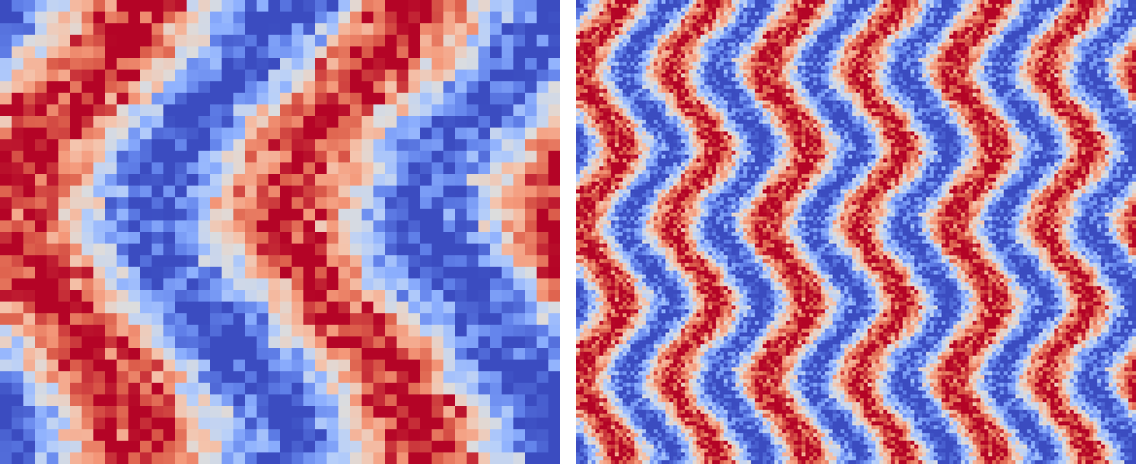
Left: one tile. Right: repeated 3 by 3.
Write a WebGL 1 fragment shader that draws this texture.

```glsl
precision highp float;

uniform vec2 u_resolution;

const float TAU = 6.2831853;
const vec2 GRID = vec2(48.0, 40.0);

vec3 hash3(vec2 p) {
  vec3 q = fract(p.xyx * vec3(0.1031, 0.1030, 0.0973));
  q += dot(q, q.yxz + 33.33);
  return fract((q.xxy + q.yzz) * q.zyx);
}

// Value noise that wraps after the given whole number of periods
float wrapNoise(vec2 uv, vec2 periods) {
  vec2 p = uv * periods;
  vec2 i = floor(p);
  vec2 f = fract(p);
  f = f * f * (3.0 - 2.0 * f);
  vec2 a = mod(i, periods) + 71.0;
  vec2 b = mod(i + 1.0, periods) + 71.0;
  return mix(mix(hash3(a).x, hash3(vec2(b.x, a.y)).x, f.x),
             mix(hash3(vec2(a.x, b.y)).x, hash3(b).x, f.x), f.y);
}

// Diverging ramp: blue, pale grey, red
vec3 coolWarm(float t) {
  float s = clamp(t, 0.0, 1.0) * 8.0;
  vec3 c = vec3(0.230, 0.299, 0.754);
  c = mix(c, vec3(0.384, 0.510, 0.918), clamp(s, 0.0, 1.0));
  c = mix(c, vec3(0.554, 0.690, 0.996), clamp(s - 1.0, 0.0, 1.0));
  c = mix(c, vec3(0.722, 0.814, 0.976), clamp(s - 2.0, 0.0, 1.0));
  c = mix(c, vec3(0.866, 0.866, 0.866), clamp(s - 3.0, 0.0, 1.0));
  c = mix(c, vec3(0.957, 0.770, 0.678), clamp(s - 4.0, 0.0, 1.0));
  c = mix(c, vec3(0.957, 0.598, 0.477), clamp(s - 5.0, 0.0, 1.0));
  c = mix(c, vec3(0.868, 0.380, 0.300), clamp(s - 6.0, 0.0, 1.0));
  return mix(c, vec3(0.706, 0.016, 0.150), clamp(s - 7.0, 0.0, 1.0));
}

// Two bent bands plus a random offset, constant over each cell
vec3 cellColor(vec2 cell) {
  cell = mod(cell, GRID);
  vec2 uv = (cell + 0.5) / GRID;
  float bandCenter = 0.635 + 0.12 * cos(TAU * (uv.y - 0.05));
  float wobble = 0.7 * (wrapNoise(uv, vec2(6.0, 5.0)) - 0.5);
  float wave = cos(2.0 * TAU * (uv.x - bandCenter) + wobble);
  float grain = dot(hash3(cell + 7.0), vec3(1.0)) - 1.5;
  return coolWarm(0.49 + 0.515 * wave + 0.22 * grain);
}

void main() {
  // Blend neighbouring cells over one pixel at their borders
  vec2 p = gl_FragCoord.xy / u_resolution * GRID - 0.5;
  vec2 cell = floor(p);
  vec2 pixel = GRID / u_resolution;
  vec2 f = clamp((fract(p) - 0.5) / pixel + 0.5, 0.0, 1.0);
  vec3 bottom = mix(cellColor(cell), cellColor(cell + vec2(1.0, 0.0)), f.x);
  vec3 top = mix(cellColor(cell + vec2(0.0, 1.0)), cellColor(cell + 1.0), f.x);
  gl_FragColor = vec4(mix(bottom, top, f.y), 1.0);
}
```
